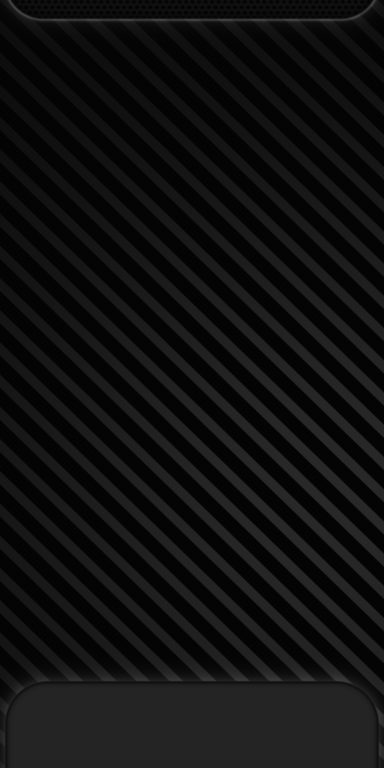
A Shadertoy shader for this pattern:

```glsl
float roundedBox(vec2 p, vec2 center, vec2 halfSize, float radius) {
    vec2 q = abs(p - center) - halfSize + radius;
    return length(max(q, 0.0)) + min(max(q.x, q.y), 0.0) - radius;
}

float inside(float dist, float softness) {
    return 1.0 - smoothstep(-softness, softness, dist);
}

// Fine woven grain from layered sines
float weave(vec2 p) {
    return sin(p.x * 410.0) * sin(p.y * 410.0) + 0.5 * sin((p.x - p.y) * 570.0);
}

// Staggered round holes of the grille
float mesh(vec2 p, float softness) {
    vec2 cell = p / vec2(0.017, 0.014);
    cell.x += 0.5 * mod(floor(cell.y), 2.0);
    float dist = (length(fract(cell) - 0.5) - 0.33) * 0.015;
    return inside(dist, softness);
}

void mainImage(out vec4 fragColor, in vec2 fragCoord) {
    vec2 p = fragCoord / iResolution.xy * vec2(1.0, 2.0);
    float pixel = 1.0 / iResolution.x;

    // Diagonal stripes, lit from the lower right
    float slant = (2.0 - p.y - 0.97 * p.x - 0.2372) / 0.0839;
    float stripeDist = (abs(fract(slant + 0.5) - 0.5) - 0.205) * 0.06;
    float stripe = inside(stripeDist, pixel);
    vec2 toLight = p - vec2(0.85, 0.72);
    float light = exp(-1.35 * dot(toLight, toLight));
    float shade = mix(0.014, mix(0.045, 0.158, light), stripe);
    shade += 0.003 * weave(p);

    // Lower panel: halo, dark groove and flat face
    float lower = roundedBox(p, vec2(0.5, -0.2734), vec2(0.487, 0.5), 0.112);
    float lowerHalo = exp(-max(lower, 0.0) / 0.018);
    shade += 0.12 * lowerHalo;
    float face = 0.142 - 0.085 * exp(-abs(lower + 0.004) / 0.005);
    shade = mix(shade, face, inside(lower, pixel));

    // Upper panel: glow, perforated grille and bright rim
    float upper = roundedBox(p, vec2(0.5, 2.4505), vec2(0.487, 0.5), 0.1);
    shade += 0.075 * exp(-max(upper, 0.0) / 0.018);
    float grille = mix(0.065, 0.018, mesh(p, pixel));
    grille *= 1.0 - 0.7 * exp(min(upper, 0.0) / 0.012);
    shade = mix(shade, grille, inside(upper, pixel));
    shade += 0.15 * exp(-pow((upper - 0.002) / 0.004, 2.0));

    fragColor = vec4(vec3(max(shade, 0.0)), 1.0);
}
```
